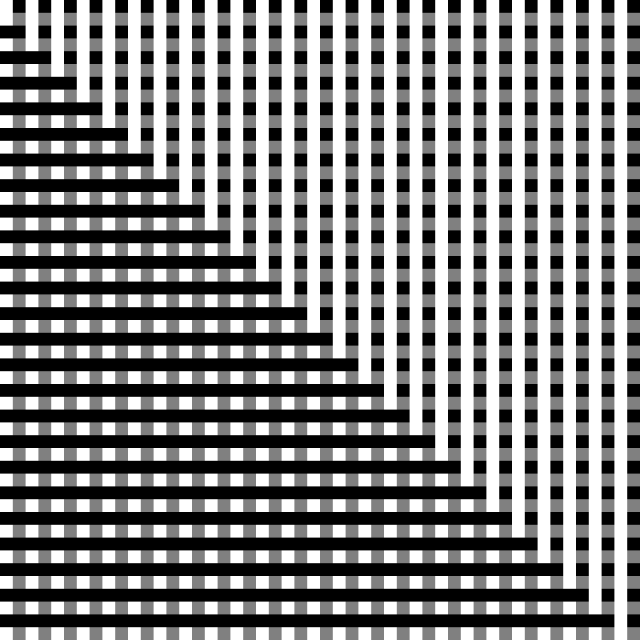
Reproduce this pattern procedurally as a three.js fragment shader.

```glsl
// Woven black, white and grey stripes that swap over and under along the falling diagonal.
varying vec2 vUv;

const float CELLS = 50.0; // stripe widths across the canvas

const vec3 WHITE = vec3(1.0);
const vec3 GREY = vec3(0.5);
const vec3 BLACK = vec3(0.0);

// Coverage of stripes filling every even unit cell, smoothed over one pixel
float evenStripe(float x, float pixel) {
  float fromCentre = abs(mod(x + 0.5, 2.0) - 1.0);
  return clamp(0.5 + (0.5 - fromCentre) / pixel, 0.0, 1.0);
}

// Index of the nearest even stripe, changing midway between stripes
float stripeIndex(float x) {
  return floor((x + 0.5) / 2.0);
}

void main() {
  // Cell grid, rows counted downward from the top
  vec2 grid = vec2(vUv.x, 1.0 - vUv.y) * CELLS;
  vec2 pixel = max(fwidth(grid), vec2(1e-4));

  float evenColumn = evenStripe(grid.x, pixel.x);
  float evenRow = evenStripe(grid.y, pixel.y);

  // White columns pass over the black rows on and above the diagonal
  float columnOnTop = step(stripeIndex(grid.y), stripeIndex(grid.x));

  vec3 greyColumn = mix(GREY, BLACK, evenRow);
  vec3 whiteColumn = mix(WHITE, BLACK, evenRow * (1.0 - columnOnTop));

  gl_FragColor = vec4(mix(greyColumn, whiteColumn, evenColumn), 1.0);
}
```
